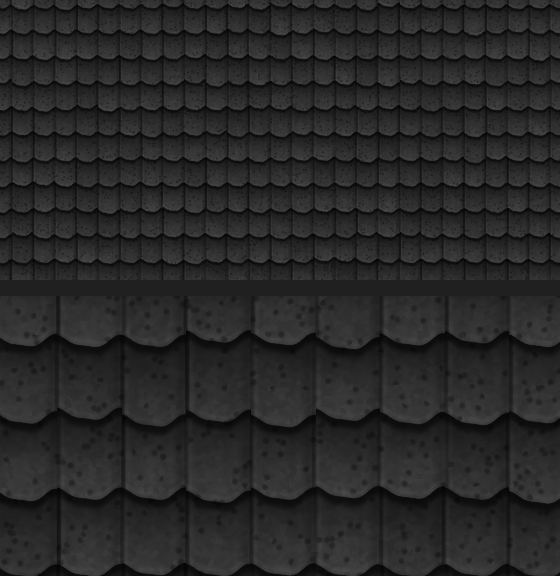
Top, the full canvas; bottom, a detail of the centre.
Write a Shadertoy shader that draws this texture.

```glsl
#define TILES vec2(26.0, 11.0)
#define OFFSET vec2(-0.55, 0.27)
#define WAVE 0.075
#define SLIP 0.075
#define SEAM_WOBBLE 0.07
#define TONE_VARIATION 0.17
#define SHADOW_REACH 0.17
#define PIT_CELLS vec2(200.0, 100.0)
#define GRAIN_CELLS vec2(320.0, 160.0)
#define LIT_CLAY vec3(0.208, 0.208, 0.209)
#define DIM_CLAY vec3(0.142, 0.142, 0.143)

const float TAU = 6.2831853;

float hash(vec2 p) {
    p = fract(p * vec2(0.1031, 0.1173));
    p += dot(p, p.yx + 33.33);
    return fract((p.x + p.y) * p.x * 17.31);
}

// Random value of a tile; ids wrap at the canvas border
float tileHash(vec2 id, float salt) {
    return hash(mod(id, TILES) + salt);
}

// Wrapping cellular noise: nearest distance and the random id of that cell
vec2 cellular(vec2 uv, vec2 cells) {
    vec2 p = uv * cells, base = floor(p);
    vec2 nearest = vec2(9.0, 0.0);
    for (int j = -1; j <= 1; j++)
    for (int i = -1; i <= 1; i++) {
        vec2 cell = base + vec2(i, j);
        vec2 id = mod(cell, cells);
        vec2 point = cell + vec2(hash(id + 7.3), hash(id + 51.9));
        float dist = length(p - point);
        if (dist < nearest.x) nearest = vec2(dist, hash(id + 113.7));
    }
    return nearest;
}

// Wrapping soft stains from warped sines, about -1 to 1
float stains(vec2 uv) {
    vec2 p = uv * TAU;
    p += 0.25 * sin(p.yx * vec2(5.0, 9.0) + vec2(1.0, 4.0));
    float sum = 0.0, weight = 0.5;
    for (float k = 1.0; k < 5.0; k++) {
        vec2 freq = floor(vec2(7.0, 4.0) * k * k * 0.6) + 1.0;
        sum += weight * sin(freq.x * p.x + k * 2.1 + 1.5 * sin(freq.y * p.y + k))
                      * cos(freq.y * p.y - k * 1.7);
        weight *= 0.75;
    }
    return sum;
}

// Lower edge of a course: broad bulges with narrower crests at the seams
float edgeWave(float u) {
    return WAVE * cos(TAU * u) + 0.3 * WAVE * cos(2.0 * TAU * u + 0.5);
}

void mainImage(out vec4 fragColor, in vec2 fragCoord) {
    vec2 uv = fragCoord / iResolution.xy;
    vec2 pixel = TILES / iResolution.xy;
    vec2 grid = uv * TILES + OFFSET;

    // Signed height above the nearest course edge, each tile slipped a little
    float v = grid.y - edgeWave(grid.x);
    float edge = round(v);
    float slip = 2.0 * tileHash(vec2(floor(grid.x), edge), 3.1) - 1.0;
    float above = v - edge - SLIP * slip * slip * slip;
    float row = above >= 0.0 ? edge : edge - 1.0;
    float height = clamp(v - row, 0.0, 1.0);

    // Signed distance to the nearest vertical seam
    float seam = round(grid.x);
    float wobble = tileHash(vec2(seam, row), 17.7) - 0.5;
    float side = grid.x - seam - SEAM_WOBBLE * wobble;
    vec2 leftTile = vec2(seam - 1.0, row);
    float tone = mix(tileHash(leftTile, 29.3), tileHash(vec2(seam, row), 29.3),
                     smoothstep(-pixel.x, pixel.x, side));

    // Clay body, rounded across the pan and dimmer towards the top
    vec3 color = mix(LIT_CLAY, DIM_CLAY, smoothstep(0.0, 1.0, height));
    color *= 1.0 + TONE_VARIATION * (tone - 0.5);
    color *= 1.0 + 0.07 * sin(TAU * (side - 0.2));

    // Seam: dark groove, raised roll on the left, thin lit rim on the right
    float depth = mix(0.15, 0.5, tileHash(vec2(seam, row), 41.9));
    float groove = 1.0 - smoothstep(0.015, 0.03 + pixel.x, abs(side));
    float roll = exp(-pow((side + 0.24) / 0.05, 2.0));
    float rim = exp(-pow((side - 0.07) / 0.035, 2.0));
    float leftShade = exp(-pow((side + 0.08) / 0.07, 2.0));
    color *= 1.0 - depth * groove - 0.14 * leftShade + 0.05 * roll + 0.12 * rim;

    // Weathering: stains, fine grain and scattered pits
    vec2 pit = cellular(uv, PIT_CELLS);
    float pitMask = step(0.83, pit.y) * (1.0 - smoothstep(0.15, 0.55, pit.x));
    color *= 1.0 + 0.07 * stains(uv);
    color *= 1.0 + 0.14 * (cellular(uv, GRAIN_CELLS).y - 0.5);
    color *= 1.0 - 0.3 * pitMask;

    // Worn lip above the edge, cast shadow below it
    float lip = 1.0 + 0.12 * exp(-pow((above - 0.06) / 0.035, 2.0));
    float core = smoothstep(-0.16, -0.05, above);
    float shadow = (1.0 - 0.45 * exp(min(above, 0.0) / SHADOW_REACH)) * (1.0 - 0.45 * core);
    color *= mix(shadow, lip, smoothstep(-pixel.y, pixel.y, above));

    fragColor = vec4(color, 1.0);
}
```
